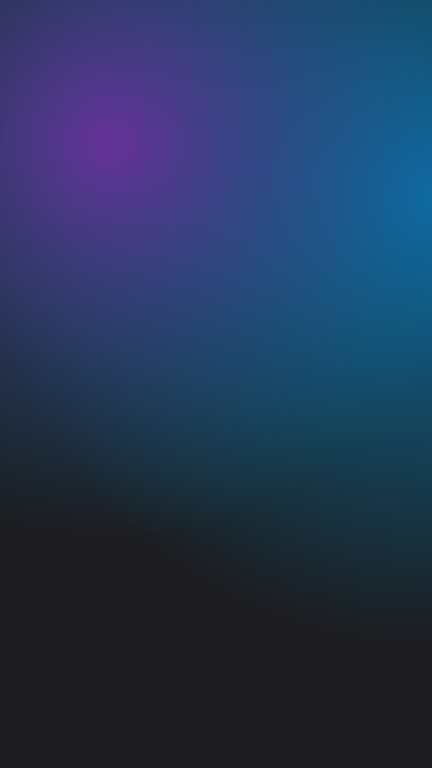
This background is drawn by a Shadertoy shader. Its source:

```glsl
// Two soft glows, violet at upper left and blue at the right edge, over a charcoal backdrop.

// Lays a round glow over the backdrop: opacity falls linearly while the hue shifts outward.
vec3 addGlow(vec3 backdrop, float dist, float radius, vec3 core, vec3 rim) {
    float t = clamp(dist / radius, 0.0, 1.0);
    return mix(backdrop, mix(core, rim, t), 1.0 - t);
}

void mainImage(out vec4 fragColor, in vec2 fragCoord) {
    // Canvas height is one unit; glow centres follow the canvas width
    vec2 p = fragCoord / iResolution.y;
    float width = iResolution.x / iResolution.y;

    vec3 color = vec3(0.110, 0.110, 0.125);

    // Blue glow, fading through teal
    color = addGlow(color, distance(p, vec2(width, 0.746)), 0.592,
                    vec3(0.045, 0.430, 0.660), vec3(0.040, 0.430, 0.570));

    // Violet glow, fading through blue
    color = addGlow(color, distance(p, vec2(0.25 * width, 0.815)), 0.521,
                    vec3(0.400, 0.190, 0.600), vec3(0.050, 0.400, 0.550));

    fragColor = vec4(color, 1.0);
}
```
